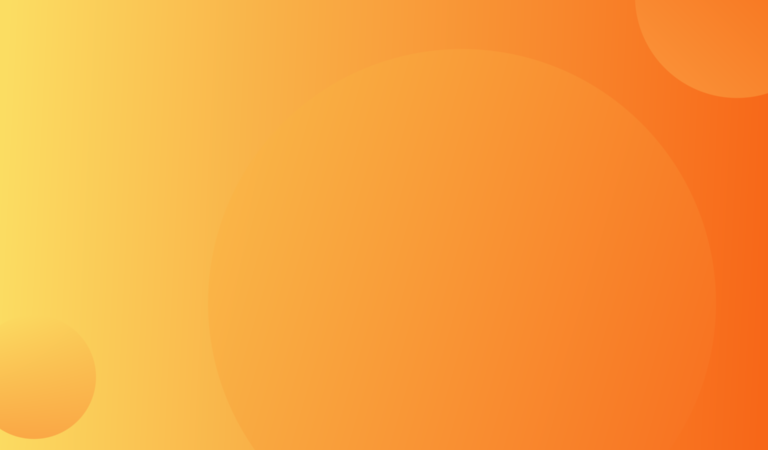
This background is drawn by a Shadertoy shader. Its source:

```glsl
// Warm yellow-to-orange gradient backdrop with three soft gradient discs.
// A three-stop ramp fills the canvas; each disc is a circle distance
// function, filled along its own axis with colour and opacity blended.

// Backdrop ramp: colours, place of the middle stop, and lean of the bands
const vec3 YELLOW = vec3(0.985, 0.865, 0.385);
const vec3 AMBER  = vec3(0.977, 0.700, 0.285);
const vec3 RED_ORANGE = vec3(0.970, 0.405, 0.095);
const float MIDDLE_STOP = 0.33;
const float BAND_LEAN = 0.05;

// Discs: centre x, centre y, radius (canvas widths, from the middle)
const vec3 LARGE_DISC  = vec3(0.1016, -0.1016, 0.3307);
const vec3 CORNER_DISC = vec3(0.4596, 0.2982, 0.1328);
const vec3 LOW_DISC    = vec3(-0.4557, -0.1979, 0.0807);

// Fill axes and end colours, with opacity in the fourth channel
const vec2 LARGE_AXIS  = vec2(0.82, -0.57);
const vec4 LARGE_START = vec4(0.980, 0.700, 0.260, 0.5);
const vec4 LARGE_END   = vec4(0.975, 0.465, 0.145, 0.5);
const vec2 CORNER_AXIS  = vec2(0.707, 0.707);
const vec4 CORNER_START = vec4(0.980, 0.560, 0.210, 1.0);
const vec4 CORNER_END   = vec4(0.965, 0.420, 0.090, 1.0);
const vec2 LOW_AXIS  = vec2(0.0, -1.0);
const vec4 LOW_START = vec4(0.980, 0.660, 0.270, 0.0);
const vec4 LOW_END   = vec4(0.980, 0.655, 0.270, 1.0);

vec3 backdrop(vec2 p) {
    float t = clamp(p.x + 0.5 - BAND_LEAN * p.y, 0.0, 1.0);
    vec3 warm = mix(YELLOW, AMBER, min(t / MIDDLE_STOP, 1.0));
    return mix(warm, RED_ORANGE, max((t - MIDDLE_STOP) / (1.0 - MIDDLE_STOP), 0.0));
}

// Lay a gradient-filled disc with a smooth edge over the colour below
vec3 addDisc(vec3 below, vec2 p, vec3 disc, vec2 axis, vec4 start, vec4 end) {
    vec2 offset = p - disc.xy;
    float pixel = 1.0 / iResolution.x;
    float cover = 1.0 - smoothstep(-pixel, pixel, length(offset) - disc.z);
    float t = clamp(0.5 + 0.5 * dot(offset, axis) / disc.z, 0.0, 1.0);
    vec4 fill = mix(start, end, t);
    return mix(below, fill.rgb, fill.a * cover);
}

void mainImage(out vec4 fragColor, in vec2 fragCoord) {
    vec2 p = (fragCoord - 0.5 * iResolution.xy) / iResolution.x;

    vec3 color = backdrop(p);
    color = addDisc(color, p, LARGE_DISC, LARGE_AXIS, LARGE_START, LARGE_END);
    color = addDisc(color, p, CORNER_DISC, CORNER_AXIS, CORNER_START, CORNER_END);
    color = addDisc(color, p, LOW_DISC, LOW_AXIS, LOW_START, LOW_END);

    fragColor = vec4(color, 1.0);
}
```
